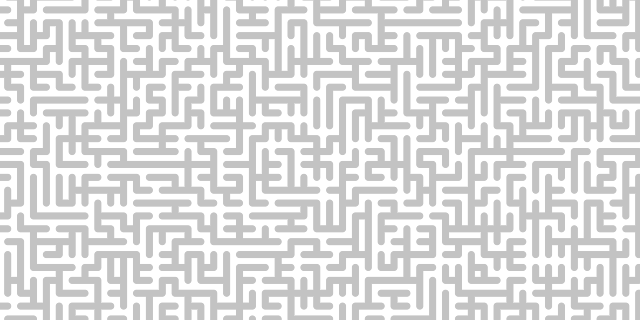
Write a Shadertoy shader that draws this pattern.

```glsl
float hash(vec2 p) {
    vec3 q = fract(p.xyx * vec3(0.1031, 0.1030, 0.0973));
    q += dot(q, q.yzx + 33.33);
    return fract((q.x + q.y) * q.z);
}

// Unit grid step for quarter turn k
vec2 compass(float k) {
    return round(vec2(cos(k * 1.570796), sin(k * 1.570796)));
}

float randomTurn(vec2 node) {
    return floor(4.0 * hash(node + 71.0));
}

// Each node sends one wall to a neighbour; even nodes turn away
// from doubled walls and closed unit squares
vec2 wallStep(vec2 node) {
    float turn = randomTurn(node);
    vec2 dir = compass(turn);
    if (mod(node.x + node.y, 2.0) > 0.5) return dir;
    for (int i = 0; i < 4; i++) {
        dir = compass(turn + float(i));
        vec2 next = compass(randomTurn(node + dir));
        bool doubled = next == -dir;
        bool closed = compass(randomTurn(node + next)) == -next;
        if (!doubled && !closed) break;
    }
    return dir;
}

float segmentDistance(vec2 p, vec2 end) {
    return length(p - end * clamp(dot(p, end), 0.0, 1.0));
}

void mainImage(out vec4 fragColor, in vec2 fragCoord) {
    float rows = 24.85;
    vec2 p = fragCoord / iResolution.y * rows + vec2(0.4, 0.92);
    vec2 node = round(p);
    vec2 local = p - node;

    // Nearest wall leaving or entering this node
    vec2 own = wallStep(node);
    float d = segmentDistance(local, own);
    for (int i = 0; i < 4; i++) {
        vec2 side = compass(float(i));
        if (wallStep(node + side) == -side)
            d = min(d, segmentDistance(local, side));
    }

    // Rounded grey walls on white, edge about one pixel wide
    float soft = 0.55 * rows / iResolution.y;
    float wall = 1.0 - smoothstep(-soft, soft, d - 0.275);
    fragColor = vec4(mix(vec3(1.0), vec3(0.763), wall), 1.0);
}
```
